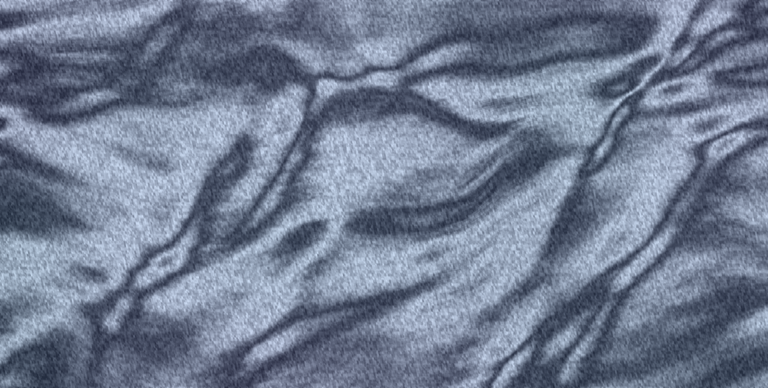
Write a WebGL 2 fragment shader that draws this texture.

```glsl
#version 300 es
precision highp float;
// Draped satin: a height field of level, stretched noise plus a loop of scattered
// curved folds, upright at the sides and gentle in the middle. Its slope toward
// the light drives a sine sheen; ragged crinkles and fine threads lie on top.

#define FOLDS 13
#define WARP 0.28
#define FOLD_HEIGHT 0.85
#define SWELL_HEIGHT 0.17
#define SHEEN 2.4
#define CONTRAST 0.37
#define BRIGHTNESS 0.44
#define CRINKLE 0.85
#define THREAD 0.40
#define LIGHT_DIR vec2(-0.45, 0.893)
#define SHADOW_COLOR vec3(0.19, 0.22, 0.30)
#define SHINE_COLOR vec3(0.74, 0.80, 0.89)

uniform vec2 u_resolution;
out vec4 fragColor;

float hash(vec2 p) {
    return fract(sin(dot(p, vec2(127.1, 311.7))) * 43758.5453);
}

float noise(vec2 p) {
    vec2 cell = floor(p), f = fract(p);
    f = f * f * f * (f * (f * 6.0 - 15.0) + 10.0);
    float low = mix(hash(cell), hash(cell + vec2(1, 0)), f.x);
    float high = mix(hash(cell + vec2(0, 1)), hash(cell + vec2(1, 1)), f.x);
    return mix(low, high, f.y);
}

mat2 rotation(float angle) {
    float c = cos(angle), s = sin(angle);
    return mat2(c, -s, s, c);
}

float fbm(vec2 p) {
    float sum = 0.0, weight = 0.5;
    for (int i = 0; i < 4; i++) {
        sum += weight * noise(p);
        p = rotation(0.12) * p * 2.03 + 7.3;
        weight *= 0.58;
    }
    return sum;
}

vec2 warped(vec2 p) {
    vec2 drift = vec2(noise(p * 1.9 + 3.0), noise(p * 1.9 + 19.0)) - 0.5;
    vec2 ripple = vec2(noise(p * 6.0 + 41.0), noise(p * 6.0 + 67.0)) - 0.5;
    return p + WARP * (drift + 0.15 * ripple);
}

// One curved ridge, steeper on one flank than on the other
float ridge(vec2 p, float id) {
    vec2 seed = vec2(id, 5.0);
    vec2 center = vec2((id + hash(seed)) * 2.0 / float(FOLDS), fract(id * 0.618 + 0.2));
    float left = 1.0 - smoothstep(0.45, 0.75, center.x);
    float right = smoothstep(1.25, 1.5, center.x) - smoothstep(1.74, 1.86, center.x);
    float angle = 0.28 + left * mix(0.65, 1.3, smoothstep(0.15, 0.5, center.x)) + 0.8 * right;
    angle += 0.3 * (hash(seed + 3.1) - 0.5);
    if (id == 7.0) { // one fold hangs the other way
        center.y = 0.82;
        angle = -0.9;
    }
    float reach = mix(0.36, 0.6, left + right) * mix(0.8, 1.2, hash(seed + 6.3));
    float width = mix(0.055, 0.11, hash(seed + 8.7));
    vec2 d = rotation(angle) * (p - center);
    d.y += 0.9 * (hash(seed + 9.2) - 0.5) * d.x * d.x;
    float side = d.y / (d.y < 0.0 ? width * 0.65 : width);
    float taper = 1.0 - smoothstep(0.35 * reach, reach, abs(d.x));
    return taper * width * exp(-side * side);
}

float drape(vec2 p) {
    vec2 q = warped(p);
    vec2 s = rotation(0.12) * q;
    float height = SWELL_HEIGHT * noise(s * vec2(1.8, 4.4) + 11.0);
    height += 0.35 * SWELL_HEIGHT * noise(s * vec2(3.0, 9.5) + 29.0);
    height += 0.6 * SWELL_HEIGHT * noise(q * vec2(4.6, 2.4) + 71.0);
    for (int i = 0; i < FOLDS; i++)
        height += FOLD_HEIGHT * ridge(q, float(i));
    return height;
}

void main() {
    vec2 p = gl_FragCoord.xy / u_resolution.y;

    // Slope of the cloth toward the light
    vec2 e = vec2(0.004, 0.0);
    vec2 slope = vec2(drape(p + e.xy) - drape(p - e.xy),
                      drape(p + e.yx) - drape(p - e.yx)) / (2.0 * e.x);
    float facing = -dot(slope, LIGHT_DIR);

    // Ragged, nearly level crinkles roughen the sheen in patches
    float patches = smoothstep(0.25, 0.75, noise(p * 3.2 + 53.0));
    float wisps = fbm(rotation(0.1) * warped(p) * vec2(9.0, 30.0)) - 0.54;
    facing += CRINKLE * wisps * mix(0.5, 1.2, patches);
    float tone = BRIGHTNESS + CONTRAST * sin(SHEEN * facing);
    tone += 0.1 * (noise(p * 2.3 + 83.0) - 0.5);

    // Short, slightly slanted threads
    vec2 weave = vec2(p.x + 0.2 * p.y, p.y);
    float thread = noise(weave * vec2(215.0, 120.0)) - 0.5;
    thread += 0.5 * (noise(weave * vec2(250.0, 210.0) + 37.0) - 0.5);
    tone += THREAD * thread * mix(0.6, 1.1, clamp(tone, 0.0, 1.0));

    // Blue-grey ramp with a faint lilac drift
    vec3 color = mix(SHADOW_COLOR, SHINE_COLOR, clamp(tone, -0.08, 1.1));
    color += vec3(0.022, -0.008, 0.012) * (noise(p * 2.7 + 97.0) - 0.5);
    fragColor = vec4(color, 1.0);
}
```
